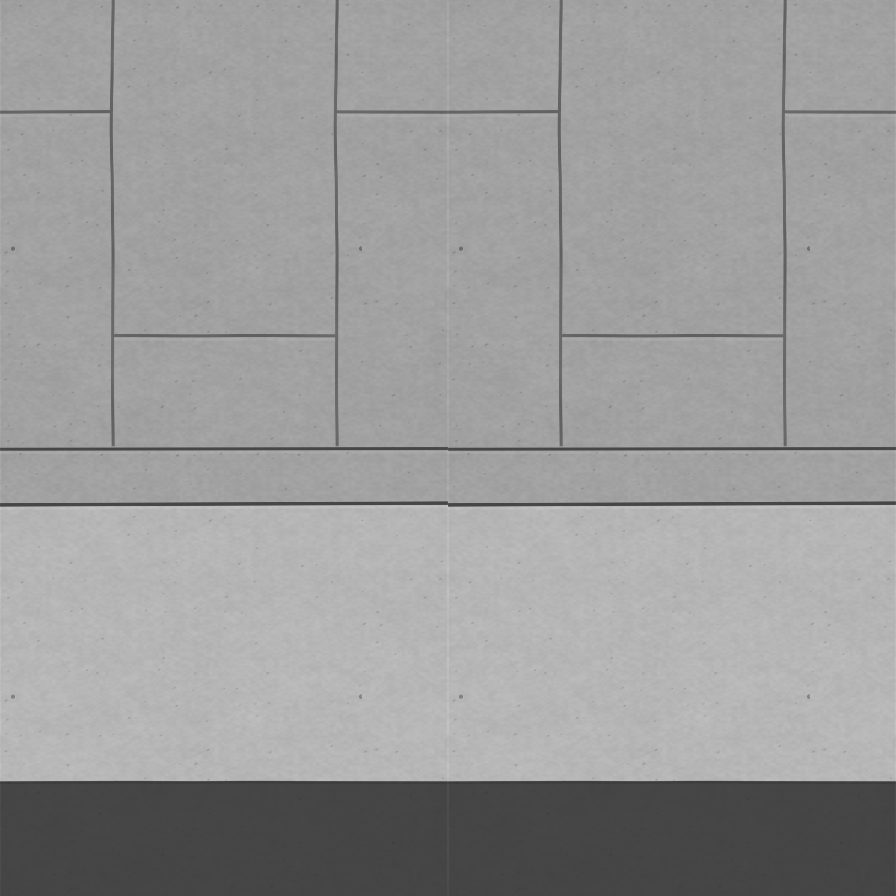
Reproduce this texture procedurally as a Shadertoy shader.

```glsl
#define REPEATS 2.0
#define WALL vec3(0.632)
#define PLASTER vec3(0.712)
#define SKIRTING vec3(0.272)
#define JOINT vec3(0.37)
#define LEDGE_LINE vec3(0.27)
#define JOINT_HALF 0.0034
#define LEDGE_TOP 0.998
#define LEDGE_BOTTOM 0.875
#define SKIRTING_TOP 0.257
#define GRAIN 0.06
#define WOBBLE 0.005

float hash(vec2 p) {
    return fract(sin(dot(p, vec2(127.1, 311.7))) * 43758.5453);
}

// Value noise that wraps once per tile
float noise(vec2 p, vec2 cells) {
    p *= cells;
    vec2 i = floor(p), f = fract(p);
    f = f * f * (3.0 - 2.0 * f);
    float a = hash(mod(i, cells));
    float b = hash(mod(i + vec2(1, 0), cells));
    float c = hash(mod(i + vec2(0, 1), cells));
    float d = hash(mod(i + vec2(1, 1), cells));
    return mix(mix(a, b, f.x), mix(c, d, f.x), f.y);
}

float stroke(float d, float halfWidth, float px) {
    return 1.0 - smoothstep(halfWidth - 0.5 * px, halfWidth + 0.5 * px, abs(d));
}

// Paper-like grain, from broad mottling to fine fibres
float grain(vec2 p) {
    float sum = 0.22 * (noise(p, vec2(9.0, 13.0)) - 0.5);
    sum += 0.22 * (noise(p, vec2(31.0, 43.0)) - 0.5);
    sum += 0.38 * (noise(p, vec2(83.0, 119.0)) - 0.5);
    sum += 0.42 * (noise(p, vec2(151.0, 211.0)) - 0.5);
    return sum;
}

// Small slanted pits, at most one in each cell
float pits(vec2 p, float cells, float px) {
    vec2 id = floor(p * cells);
    vec2 centre = 0.3 + 0.4 * vec2(hash(id + 3.7), hash(id + 8.1));
    vec2 d = (fract(p * cells) - centre) / cells;
    d = vec2(d.x + 0.5 * d.y, d.y - 0.5 * d.x);
    float radius = mix(0.0015, 0.0035, hash(id + 5.3));
    float present = step(0.78, hash(id + 1.9));
    return present * (1.0 - smoothstep(radius - px, radius + px, length(d * vec2(0.8, 1.5))));
}

float spot(vec2 d, float radius, float px) {
    return 1.0 - smoothstep(radius - 0.5 * px, radius + 0.5 * px, length(d));
}

void mainImage(out vec4 fragColor, in vec2 fragCoord) {
    vec2 q = fragCoord / iResolution.xy * REPEATS;
    vec2 tile = fract(q);
    float px = REPEATS / iResolution.y;

    // Slight hand-drawn drift of the lines
    float driftX = WOBBLE * (noise(tile, vec2(1.0, 7.0)) - 0.5);
    float driftY = WOBBLE * (noise(tile, vec2(7.0, 1.0)) - 0.5);
    float slope = 0.004 * (tile.x - 0.5);

    // Three flat bands
    float edge = q.y - SKIRTING_TOP - 0.4 * driftY;
    float aboveSkirting = smoothstep(-0.7 * px, 0.7 * px, edge);
    float aboveLedge = smoothstep(-0.5 * px, 0.5 * px, q.y - LEDGE_BOTTOM - slope);
    vec3 plaster = PLASTER + 0.012 * (0.55 - q.y);
    vec3 color = mix(SKIRTING, mix(plaster, WALL, aboveLedge), aboveSkirting);

    // Surface wear
    float strength = mix(0.25, 1.0, aboveSkirting);
    color += GRAIN * strength * grain(tile);
    color -= 0.09 * strength * pits(tile, 29.0, px);
    float marks = spot(tile - vec2(0.029, 0.445), 0.0045, px);
    marks += spot((tile - vec2(0.805, 0.445)) * vec2(1.2, 0.8), 0.004, px);
    color -= 0.2 * strength * marks;

    // Staggered panel joints
    float middle = step(abs(tile.x - 0.5), 0.25);
    float dy = q.y - mix(1.751, 1.251, middle) - 0.5 * driftY;
    float dx = abs(tile.x - 0.5 + driftX) - 0.25;
    float joints = max(stroke(dx, JOINT_HALF, px), stroke(dy, JOINT_HALF, px));
    float panels = smoothstep(-px, px, q.y - LEDGE_TOP - 0.006);
    float fade = 0.8 + 0.2 * noise(tile, vec2(17.0, 23.0));
    color += 0.025 * panels * stroke(dy + 0.008, 0.003, px);
    color = mix(color, JOINT, joints * panels * fade);

    // Ledge lines with a pale lower lip
    float top = q.y - LEDGE_TOP - 0.3 * slope;
    float bottom = q.y - LEDGE_BOTTOM - slope;
    float lip = max(stroke(top + 0.008, 0.003, px), stroke(bottom + 0.008, 0.003, px));
    float ledge = max(stroke(top, 0.0033, px), stroke(bottom, 0.0038, px));
    color += 0.03 * lip;
    color = mix(color, LEDGE_LINE, ledge * (0.85 + 0.15 * fade));

    // Dark rim on the skirting and pale seam between tiles
    color -= 0.03 * stroke(edge + 0.003, 0.003, px);
    float seam = min(tile.x, 1.0 - tile.x);
    color += 0.03 * stroke(seam, 0.0025, px);

    fragColor = vec4(clamp(color, 0.0, 1.0), 1.0);
}
```
